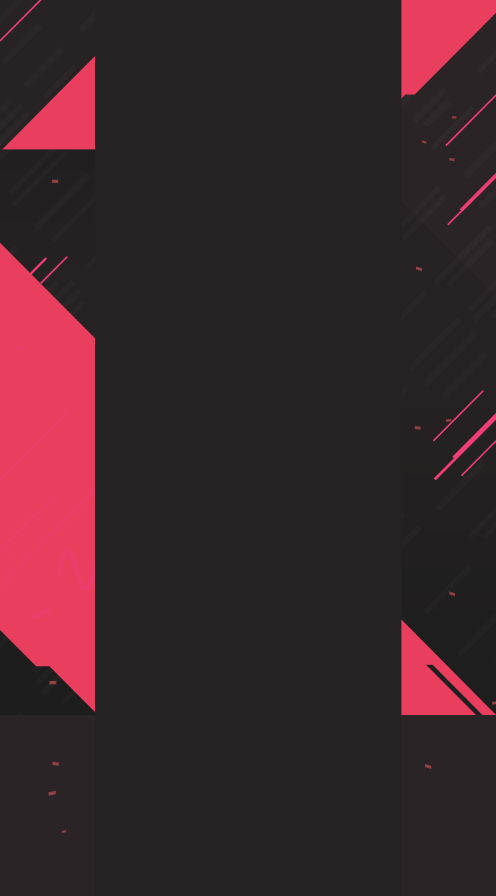
Give the GLSL for this background, as a WebGL 1 fragment shader.

```glsl
precision highp float;
uniform vec2 u_resolution;

#define CANVAS vec2(55.73, 100.0)
#define LEFT_EDGE 10.68
#define RIGHT_EDGE 45.1
#define FLOOR_Y 20.2
#define BASE vec3(0.149, 0.133, 0.137)
#define PANEL vec3(0.167, 0.143, 0.153)
#define SHADE vec3(0.117, 0.115, 0.117)
#define CORAL vec3(0.914, 0.242, 0.370)
#define HOT_PINK vec3(0.940, 0.240, 0.460)
#define CHIP_COLOR vec3(0.660, 0.270, 0.280)
#define CHIP_CHANCE 0.16
#define THIN 0.09

float hash(vec2 p) {
  return fract(sin(dot(p, vec2(127.1, 311.7))) * 43758.5453);
}

// Coverage of a signed distance, positive inside
float fill(float d) {
  return clamp(0.5 + d * u_resolution.y / CANVAS.y, 0.0, 1.0);
}

// Rising 45 degree bar, given its lower end and horizontal run
float streak(vec2 p, vec2 start, float run, float halfWidth) {
  vec2 d = p - start;
  float along = (d.x + d.y) * 0.7071;
  float across = abs(d.y - d.x) * 0.7071;
  return fill(halfWidth - across) * fill(min(along, run * 1.4142 - along));
}

// Short sine stroke of even thickness
float squiggle(vec2 p, vec2 center, float amp, float freq, float halfRun) {
  vec2 d = p - center;
  float slope = amp * freq * cos(d.x * freq);
  float dist = abs(d.y - amp * sin(d.x * freq)) / sqrt(1.0 + slope * slope);
  return fill(0.27 - dist) * fill(halfRun - abs(d.x));
}

// Faint diagonal bars of random length
float faintStreaks(vec2 p) {
  vec2 q = vec2(p.x + p.y, p.y - p.x) / vec2(13.0, 1.7);
  vec2 cell = floor(q);
  vec2 f = fract(q) - 0.5;
  float h = hash(cell);
  float size = 0.2 + 0.28 * hash(cell + 7.0);
  return step(0.62, h) * fill((size - abs(f.x)) * 9.0) * fill((0.1 + 0.2 * h - abs(f.y)) * 1.2);
}

// Sparse skewed flecks
float chips(vec2 p) {
  vec2 cell = floor(p / 4.5);
  float h = hash(cell + 3.0);
  vec2 d = p - (cell + 0.2 + 0.6 * vec2(hash(cell + 11.0), hash(cell + 23.0))) * 4.5;
  d.y += d.x * (h * 4.0 - 0.3);
  float size = 0.2 + 0.2 * hash(cell + 31.0);
  return step(h, CHIP_CHANCE) * fill(min(size - abs(d.x), size * 0.5 - abs(d.y)));
}

// Coral blocks cut along 45 degree lines
float leftBlocks(vec2 p) {
  float wedge = min(p.y - 83.33, (83.07 - p.y + p.x) * 0.7071);
  float lower = max(29.69 - p.x, min(25.65, 31.2 - p.x));
  float slab = min((72.92 - p.x - p.y) * 0.7071, (p.y - lower) * 0.7071);
  return fill(max(wedge, slab));
}

float rightBlocks(vec2 p) {
  float lower = max(p.x + 42.84, min(89.45, p.x + 43.9));
  float corner = (p.y - lower) * 0.7071;
  float diagonal = p.x + p.y;
  float wedge = min(p.y - FLOOR_Y, (75.95 - diagonal) * 0.7071);
  float slot = min((0.36 - abs(diagonal - 74.05)) * 0.7071, 25.8 - p.y);
  return fill(max(corner, min(wedge, -slot)));
}

float leftStreaks(vec2 p) {
  float s = streak(p, vec2(0.0, 95.44), 4.6, THIN);
  s = max(s, streak(p, vec2(3.4, 69.4), 1.8, 0.13));
  return max(s, streak(p, vec2(4.56, 68.36), 3.0, THIN));
}

float rightStreaks(vec2 p) {
  float s = streak(p, vec2(50.1, 83.75), 5.8, THIN);
  s = max(s, streak(p, vec2(50.3, 74.9), 5.6, THIN));
  s = max(s, streak(p, vec2(51.8, 76.5), 4.2, 0.2));
  s = max(s, streak(p, vec2(48.7, 50.8), 5.6, THIN));
  s = max(s, streak(p, vec2(48.85, 46.5), 7.0, 0.15));
  s = max(s, streak(p, vec2(51.0, 48.85), 5.0, 0.25));
  return max(s, streak(p, vec2(51.85, 46.9), 4.0, THIN));
}

// Soft pink marks lying on the tall left slab
float slabMarks(vec2 p) {
  float s = streak(p, vec2(0.0, 46.4), 7.8, 0.13);
  s = max(s, streak(p, vec2(0.0, 38.6), 6.5, 0.1));
  s = max(s, streak(p, vec2(0.0, 34.6), 10.7, 0.1));
  s = max(s, squiggle(p, vec2(8.6, 36.3), -2.0, 1.55, 2.08));
  return max(s, squiggle(p, vec2(4.6, 31.5), 0.3, 3.0, 1.0));
}

void main() {
  vec2 p = gl_FragCoord.xy / u_resolution * CANVAS;
  bool onLeft = p.x < 0.5 * CANVAS.x;

  // Shaded side strips
  float leftShade = max(0.55 * smoothstep(66.0, 83.0, p.y), 1.0 - step(32.0, p.y));
  float rightShade = 0.9 * smoothstep(62.0, 24.0, p.y);
  vec3 side = mix(BASE, SHADE, onLeft ? leftShade : rightShade);
  float upper = onLeft ? 0.6 * fill(p.y - 83.33) : fill((p.x + p.y - 122.7) * 0.7071);
  side = mix(side, PANEL, max(upper, fill(FLOOR_Y - p.y)));
  side += 0.016 * faintStreaks(p) * fill(p.y - FLOOR_Y);

  // Blocks, streaks and flecks
  float block = onLeft ? leftBlocks(p) : rightBlocks(p);
  float bright = onLeft ? leftStreaks(p) : rightStreaks(p);
  vec3 coral = mix(CORAL, HOT_PINK, 0.55 * slabMarks(p));
  vec3 fleck = mix(CHIP_COLOR, HOT_PINK, block);
  side = mix(mix(side, HOT_PINK, bright), coral, block);
  side = mix(side, fleck, chips(p) * mix(0.85, 0.4, block));

  // Plain centre column
  float strip = max(fill(LEFT_EDGE - p.x), fill(p.x - RIGHT_EDGE));
  gl_FragColor = vec4(mix(BASE, side, strip), 1.0);
}
```
